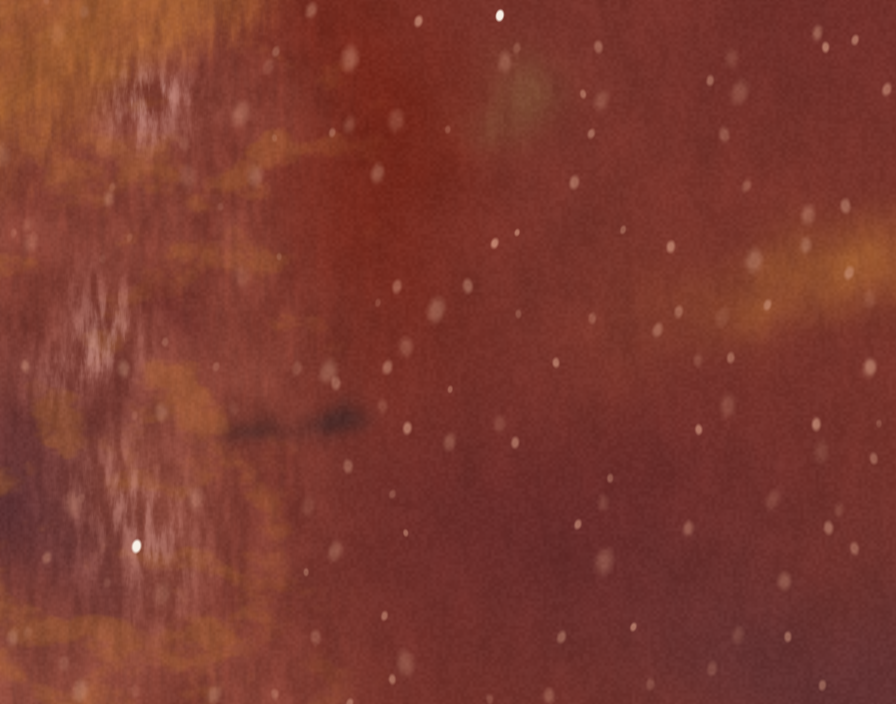
Write a WebGL 1 fragment shader that draws this texture.

```glsl
precision highp float;
uniform vec2 u_resolution;

const vec3 SKIN_RED = vec3(0.475, 0.205, 0.170);
const vec3 DEEP_RED = vec3(0.455, 0.145, 0.095);
const vec3 WINE = vec3(0.410, 0.165, 0.160);
const vec3 PLUM = vec3(0.365, 0.190, 0.205);
const vec3 BLUSH = vec3(0.570, 0.305, 0.245);
const vec3 GOLD = vec3(0.660, 0.400, 0.190);
const vec3 OLIVE = vec3(0.500, 0.310, 0.210);
const vec3 BRUISE = vec3(0.290, 0.165, 0.160);
const vec3 SHEEN = vec3(0.700, 0.490, 0.450);
const vec3 SPECK = vec3(0.740, 0.520, 0.430);

float hash(vec2 p) {
  vec3 q = fract(vec3(p.xyx) * 0.1031);
  q += dot(q, q.yzx + 33.33);
  return fract((q.x + q.y) * q.z);
}

float noise(vec2 p) {
  vec2 i = floor(p);
  vec2 f = fract(p);
  vec2 u = f * f * (3.0 - 2.0 * f);
  float low = mix(hash(i), hash(i + vec2(1.0, 0.0)), u.x);
  float high = mix(hash(i + vec2(0.0, 1.0)), hash(i + 1.0), u.x);
  return mix(low, high, u.y);
}

float fbm(vec2 p) {
  float sum = 0.0;
  float amp = 0.5;
  for (int i = 0; i < 4; i++) {
    sum += amp * noise(p);
    p = mat2(1.6, 1.2, -1.2, 1.6) * p + 17.3;
    amp *= 0.5;
  }
  return sum / 0.9375;
}

vec2 rotate(vec2 p, float angle) {
  float c = cos(angle);
  float s = sin(angle);
  return vec2(c * p.x + s * p.y, c * p.y - s * p.x);
}

// Soft elliptical patch
float patchMask(vec2 p, vec2 center, vec2 radius, float angle) {
  vec2 d = rotate(p - center, angle) / radius;
  return exp(-dot(d, d));
}

// Scattered pale pores: one jittered, tilted ellipse per cell
float pores(vec2 p, float cells, float chance, float radius, float softness, float seed) {
  vec2 g = p * cells;
  vec2 home = floor(g);
  float mask = 0.0;
  for (int y = -1; y <= 1; y++) {
    for (int x = -1; x <= 1; x++) {
      vec2 id = home + vec2(float(x), float(y));
      vec2 key = id + seed;
      vec2 jitter = vec2(hash(key), hash(key + 41.7));
      vec2 d = rotate((g - id - jitter) / cells, -0.35 + 0.5 * hash(key + 7.9));
      float size = radius * mix(0.6, 1.25, hash(key + 23.1));
      float dist = length(d * vec2(1.25, 0.85)) / size;
      float strength = step(hash(key + 67.3), chance) * mix(0.35, 1.0, hash(key + 91.4));
      mask = max(mask, strength * (1.0 - smoothstep(1.0 - softness, 1.0 + softness, dist)));
    }
  }
  return mask;
}

float glint(vec2 p, vec2 center, float radius) {
  float dist = length(rotate(p - center, -0.2) * vec2(1.25, 0.85));
  return 1.0 - smoothstep(radius * 0.65, radius * 1.3, dist);
}

void main() {
  vec2 p = gl_FragCoord.xy / u_resolution.y;
  vec2 warp = vec2(fbm(p * 6.0), fbm(p * 6.0 + 31.0)) - 0.5;
  vec2 q = p + 0.13 * warp;
  float mottle = fbm(p * vec2(24.0, 15.0) + 5.0);
  float streak = fbm(p * vec2(90.0, 22.0) + 11.0);
  float leftSide = 1.0 - smoothstep(0.32, 0.62, q.x);

  // Broad skin colours
  vec3 color = SKIN_RED;
  color = mix(color, BLUSH, leftSide * (0.45 + 0.7 * (mottle - 0.5)));
  color = mix(color, DEEP_RED, 0.9 * patchMask(q, vec2(0.53, 0.82), vec2(0.13, 0.32), 0.15));
  color = mix(color, WINE, 0.85 * patchMask(q, vec2(0.82, 0.27), vec2(0.33, 0.19), 0.2));
  color = mix(color, WINE, 0.5 * patchMask(q, vec2(1.18, 0.96), vec2(0.30, 0.16), 0.0));
  color = mix(color, PLUM, 0.9 * patchMask(q, vec2(0.02, 0.29), vec2(0.16, 0.18), 0.0));
  color = mix(color, PLUM, 0.75 * patchMask(q, vec2(1.22, 0.03), vec2(0.40, 0.18), -0.3));
  color = mix(color, BLUSH, 0.6 * patchMask(q, vec2(0.03, 0.03), vec2(0.25, 0.09), 0.0));
  color = mix(color, BLUSH, 0.5 * patchMask(q, vec2(0.24, 0.29), vec2(0.10, 0.14), 0.0));

  // Golden flushes and discoloured marks
  float corner = p.y - 0.72 - 0.68 * p.x + 0.16 * warp.x + 0.07 * (streak - 0.5);
  float gold = smoothstep(-0.03, 0.12, corner) * (1.0 - smoothstep(0.34, 0.48, q.x));
  float bands = fbm(rotate(p, 0.55) * vec2(7.0, 32.0));
  color = mix(color, GOLD, gold * (0.65 + 0.8 * (bands - 0.4)));
  float flush = patchMask(q, vec2(1.18, 0.59), vec2(0.20, 0.065), 0.15);
  color = mix(color, GOLD, flush * (0.65 + 0.6 * (mottle - 0.5)));
  color = mix(color, GOLD, 0.4 * leftSide * smoothstep(0.56, 0.76, fbm(p * vec2(13.0, 19.0))));
  color = mix(color, OLIVE, patchMask(q, vec2(0.73, 0.87), vec2(0.09, 0.06), 0.3) * (0.4 + 0.6 * streak));
  color = mix(color, BRUISE, 0.85 * patchMask(q, vec2(0.48, 0.405), vec2(0.045, 0.028), 0.2));
  color = mix(color, BRUISE, 0.6 * patchMask(q, vec2(0.38, 0.395), vec2(0.035, 0.025), 0.0));
  color = mix(color, WINE, 0.6 * patchMask(q, vec2(0.22, 0.56), vec2(0.05, 0.04), 0.0));

  // Streaky reflected sheen
  float sheen = patchMask(q, vec2(0.20, 0.87), vec2(0.05, 0.06), 0.0);
  sheen += 0.8 * patchMask(q, vec2(0.12, 0.51), vec2(0.05, 0.07), 0.0);
  sheen += 0.6 * patchMask(q, vec2(0.21, 0.25), vec2(0.09, 0.10), 0.0);
  color = mix(color, SHEEN, min(sheen, 1.0) * smoothstep(0.32, 0.78, streak));

  // Soft large pores, then small crisp ones
  float soft = pores(p + 0.006 * warp, 9.0, 0.65, 0.011, 0.65, 13.0);
  float crisp = pores(p, 11.0, 0.55, 0.0068, 0.5, 71.0);
  color = mix(color, SPECK, 0.55 * soft);
  color = mix(color, SPECK + 0.04, 0.75 * crisp * mix(1.0, 0.5, leftSide));

  // Skin texture and fine grain
  color *= 1.0 + 0.14 * (mottle - 0.5) + (0.06 + 0.16 * leftSide) * (streak - 0.5);
  color += 0.035 * (noise(p * 230.0) - 0.5);

  float shine = max(glint(p, vec2(0.194, 0.224), 0.008), glint(p, vec2(0.71, 0.978), 0.007));
  color = mix(color, vec3(0.97, 0.94, 0.90), shine);
  gl_FragColor = vec4(clamp(color, 0.0, 1.0), 1.0);
}
```
